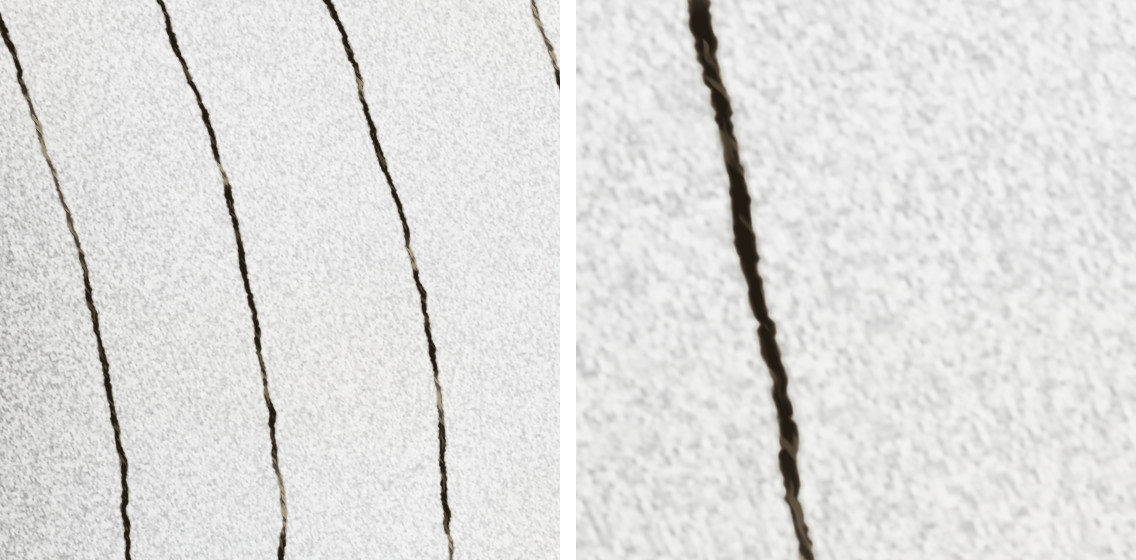
Left, the full canvas; right, a detail of the centre.
Give the GLSL for this pattern, as a Shadertoy shader.

```glsl
float hash(vec2 p) {
    p = fract(p * vec2(0.1031, 0.1137));
    p += dot(p, p.yx + 33.33);
    return fract((p.x + p.y) * p.x * 17.3);
}

float noise(vec2 p) {
    vec2 i = floor(p), f = fract(p);
    f = f * f * (3.0 - 2.0 * f);
    return mix(mix(hash(i), hash(i + vec2(1, 0)), f.x),
               mix(hash(i + vec2(0, 1)), hash(i + vec2(1, 1)), f.x), f.y);
}

// Plush ground: fine slanted grain, deeper towards the lower left
vec3 pile(vec2 uv) {
    float shade = exp(-4.5 * uv.x) * (1.0 - 0.75 * smoothstep(0.45, 0.95, uv.y));
    vec2 slant = vec2(uv.x + 0.45 * uv.y, uv.y - 0.25 * uv.x) + 3.0;
    float grain = mix(noise(slant * vec2(250, 170)), noise(slant.yx * 290.0 + 40.0), 0.35);
    float cloud = noise(uv * 4.0 + 7.0) - 0.5;
    float light = 0.955 - 0.05 * shade + 0.012 * cloud;
    light -= grain * grain * (0.17 + 0.22 * shade);
    vec3 tint = mix(vec3(0.996, 1.004, 1.0), vec3(1.003, 0.998, 0.992), noise(uv * 3.0 + 21.0));
    return light * tint;
}

// Horizontal position of a curved yarn line at height y
float yarnPath(float i, float y) {
    float start = 0.229 + 0.276 * i + 0.006 * i * i * (i - 1.0);
    float bend = (0.06 - 0.03 * min(i, 1.0)) * y + 0.19 * y * y;
    float wobble = 0.012 * (noise(vec2(y * 11.0, i * 7.0 + 2.0)) - 0.5)
                 + 0.006 * (noise(vec2(y * 34.0, i * 9.0 + 5.0)) - 0.5)
                 + 0.003 * (noise(vec2(y * 95.0, i * 5.0 + 8.0)) - 0.5);
    return start - bend + wobble;
}

void mainImage(out vec4 fragColor, in vec2 fragCoord) {
    vec2 uv = fragCoord / iResolution.y;
    float pixel = 1.0 / iResolution.y;
    vec3 color = pile(uv);

    for (float i = 0.0; i < 4.0; i++) {
        float slope = 0.04 + 0.38 * uv.y;
        float side = (uv.x - yarnPath(i, uv.y)) / sqrt(1.0 + slope * slope);

        // Worn stretches grow thin and pale, most of all high on the first line
        float wear = smoothstep(0.62, 0.9, noise(vec2(uv.y * 13.0, i * 11.0 + 3.0)));
        wear = max(wear, 0.8 * (1.0 - step(0.5, i)) * (1.0 - smoothstep(0.07, 0.17, abs(uv.y - 0.71))));
        float clump = noise(vec2(uv.y * 48.0, i * 13.0 + 6.0));
        float halfWidth = 0.0036 + 0.0026 * clump - 0.0013 * wear;

        // Ragged edge and soft shadow in the pile
        float fray = 0.0022 * (noise(uv * 230.0 + i * 17.0) - 0.5);
        float edge = abs(side) + fray - halfWidth;
        float halo = 1.0 - smoothstep(-0.001, 0.0045, edge);
        color *= mix(vec3(1.0), vec3(0.83, 0.81, 0.78), halo);

        // Twisted strands with tan flecks
        float twist = noise(vec2(side * 210.0 + 30.0, uv.y * 125.0 + side * 150.0 + i * 19.0));
        float fleck = smoothstep(0.58, 0.95, twist + 0.3 * wear);
        float rim = smoothstep(-0.003, 0.0, edge);
        vec3 yarn = mix(vec3(0.13, 0.105, 0.075), vec3(0.36, 0.30, 0.23), 0.55 * rim + 0.4 * wear);
        yarn = mix(yarn, vec3(0.68, 0.60, 0.48), fleck * (0.35 + 0.55 * wear));
        float cover = 1.0 - smoothstep(-0.0008 - pixel * 0.5, 0.0008 + pixel * 0.5, edge);
        color = mix(color, yarn, cover * (1.0 - 0.25 * wear));
    }
    fragColor = vec4(clamp(color, 0.0, 1.0), 1.0);
}
```
